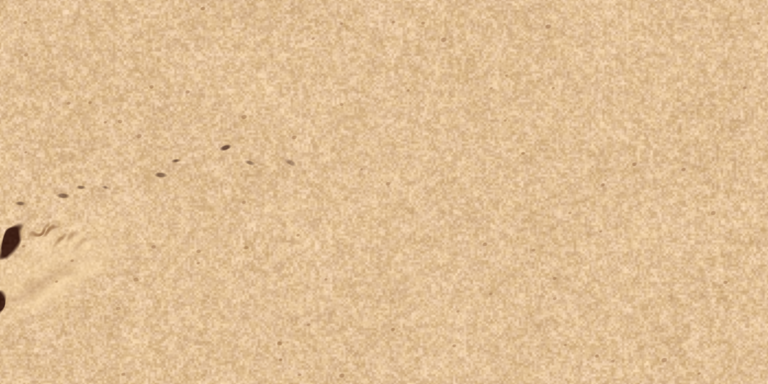
This texture is drawn by a Shadertoy shader. Its source:

```glsl
// Fine dry beach sand with a partial footprint at the left edge.
// Layered value noise colours the grains; soft, noise-warped ellipses
// form the print, the loose crumbs and the sparse dark specks.

const vec3 SAND_DARK = vec3(0.80, 0.66, 0.485);
const vec3 SAND_LIGHT = vec3(0.96, 0.84, 0.69);
const vec3 SAND_LIT = vec3(0.96, 0.84, 0.66);
const vec3 BROWN = vec3(0.55, 0.37, 0.22);
const vec3 SHADOW = vec3(0.24, 0.12, 0.08);

float hash(vec2 p) {
    vec3 q = fract(vec3(p.xyx) * 0.1031);
    q += dot(q, q.yzx + 33.33);
    return fract((q.x + q.y) * q.z);
}

vec2 hash2(vec2 p) {
    return vec2(hash(p), hash(p + 57.3));
}

// Value noise centred on zero
float noise(vec2 p) {
    vec2 i = floor(p), f = fract(p);
    f = f * f * (3.0 - 2.0 * f);
    float low = mix(hash(i), hash(i + vec2(1, 0)), f.x);
    float high = mix(hash(i + vec2(0, 1)), hash(i + vec2(1, 1)), f.x);
    return mix(low, high, f.y) - 0.5;
}

// Soft mask of a rotated ellipse
float blob(vec2 p, vec2 centre, vec2 radii, float angle, float soft) {
    float c = cos(angle), s = sin(angle);
    vec2 q = p - centre;
    q = vec2(c * q.x + s * q.y, c * q.y - s * q.x);
    float d = (length(q / radii) - 1.0) * min(radii.x, radii.y);
    return 1.0 - smoothstep(-soft, soft, d);
}

// Grain brightness: fine grains, small clumps and faint broad drifts
float grains(vec2 p) {
    return 0.72 * noise(p * 175.0) + 0.48 * noise(p * 92.0 + 31.0)
         + 0.16 * noise(p * 34.0 + 7.0) + 0.10 * noise(p * 5.0);
}

// Sparse specks, at most one in each grid cell
float specks(vec2 p, float scale, float share) {
    vec2 cell = floor(p * scale);
    vec2 centre = 0.25 + 0.5 * hash2(cell + 11.0);
    float size = 0.06 + 0.07 * hash(cell + 83.0);
    float mask = blob(fract(p * scale), centre, vec2(1.3, 1.0) * size, 0.3, 0.06);
    return mask * step(hash(cell + 5.0), share);
}

// Crumbs scattered beyond the toes
float crumbs(vec2 p) {
    float mask = 0.0;
    for (int i = 0; i < 9; i++) {
        vec2 h = hash2(vec2(float(i) * 3.7, 19.0));
        vec2 centre = vec2(0.05 + 0.085 * float(i), 0.47 + 0.018 * float(i));
        centre += (h - 0.5) * vec2(0.07, 0.09);
        vec2 radii = vec2(0.011, 0.005) * (0.5 + 0.7 * h.x);
        mask = max(mask, blob(p, centre, radii, h.y - 0.6, 0.003) * (0.4 + 0.6 * h.y));
    }
    return mask;
}

vec3 footprint(vec3 col, vec2 p) {
    vec2 q = p + 0.022 * vec2(noise(p * 38.0), noise(p * 38.0 + 40.0));

    // Sunlit basin, pale rim and shaded inner slope
    col = mix(col, SAND_LIT, 0.45 * blob(q, vec2(0.12, 0.29), vec2(0.18, 0.075), 0.5, 0.035));
    col = mix(col, SAND_LIT, 0.5 * blob(q, vec2(0.16, 0.255), vec2(0.14, 0.014), 0.6, 0.014));
    col = mix(col, BROWN, 0.28 * blob(q, vec2(0.08, 0.245), vec2(0.09, 0.015), 0.55, 0.02));

    // Ridges pushed up by the toes, each with a lit side
    for (int i = 0; i < 5; i++) {
        float k = float(i);
        vec2 centre = vec2(0.105 + 0.027 * k, 0.405 - 0.013 * k);
        centre.y += 0.03 * (hash(vec2(k, 8.0)) - 0.5);
        float strength = 0.75 - 0.12 * k;
        col = mix(col, SAND_LIT, 0.6 * blob(q, centre + vec2(0.008, -0.012), vec2(0.022, 0.006), 0.7, 0.005));
        col = mix(col, BROWN, strength * blob(q, centre, vec2(0.020, 0.005), 0.7, 0.004));
    }

    // Deep shadows at the canvas edge
    col = mix(col, SHADOW, blob(q, vec2(0.028, 0.372), vec2(0.055, 0.024), 1.05, 0.005));
    return mix(col, SHADOW, blob(q, vec2(-0.004, 0.208), vec2(0.030, 0.017), 1.3, 0.005));
}

void mainImage(out vec4 fragColor, in vec2 fragCoord) {
    vec2 p = fragCoord / iResolution.y;

    // Sand grains, rougher in a disturbed patch at the lower right
    float patchMask = blob(p, vec2(1.80, 0.18), vec2(0.32, 0.08), 0.85, 0.07);
    float tone = 0.5 + 1.0 * grains(p) + 0.45 * patchMask * noise(p * 48.0);
    vec3 col = mix(SAND_DARK, SAND_LIGHT, tone);
    col.b += 0.045 * noise(p * 70.0 + 90.0);

    // Footprint keeps part of the grain through its smooth tones
    col = footprint(col, p);
    col += 0.05 * noise(p * 150.0 + 15.0) * blob(p, vec2(0.1, 0.3), vec2(0.2, 0.12), 0.4, 0.03);

    // Dark debris
    col = mix(col, BROWN, 0.45 * specks(p, 24.0, 0.055));
    col = mix(col, SHADOW, 0.75 * crumbs(p));
    fragColor = vec4(clamp(col, 0.0, 1.0), 1.0);
}
```
